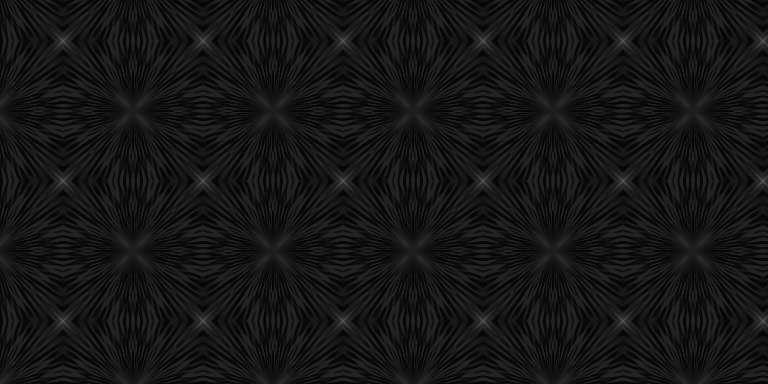
Write a Shadertoy shader that draws this pattern.

```glsl
// Layout, in canvas heights
const float PERIOD = 0.3646;
const vec2 STAR_ORIGIN = vec2(0.164);

// Streaks fanning out of the dark nodes
const float STREAKS_PER_OCTANT = 9.5;
const float DASH_FREQUENCY = 17.0;
const vec2 GRAIN_SCALE = vec2(25.0, 6.0);
const vec2 STREAK_EDGES = vec2(0.31, 0.70);

// Tones
const float INK = 0.027;
const float CHARCOAL = 0.138;
const float NODE_BASE = 0.032;
const float NODE_GLOW = 0.085;
const float ARM_GLOW = 0.10;
const float STAR_GLOW = 0.33;

const float PI = 3.14159;

float hash(vec2 p) {
    return fract(sin(dot(p, vec2(127.1, 311.7))) * 43758.5453);
}

float valueNoise(vec2 p) {
    vec2 i = floor(p);
    vec2 f = fract(p);
    f = f * f * (3.0 - 2.0 * f);
    float low = mix(hash(i), hash(i + vec2(1, 0)), f.x);
    float high = mix(hash(i + vec2(0, 1)), hash(i + vec2(1, 1)), f.x);
    return mix(low, high, f.y);
}

// Mirrors the plane into one triangle: star (0,0), lens (1,0), node (1,1)
vec2 foldToOctant(vec2 p) {
    vec2 q = abs(fract((p - STAR_ORIGIN) / PERIOD + 0.5) - 0.5) * 2.0;
    return q.x < q.y ? q.yx : q;
}

// Staggered dashes along rays; fan is 0 on the axis and 1 on the diagonal
float streaks(float fan, float radius) {
    float warp = valueNoise(vec2(fan * 4.0, radius * 4.0) + 31.0) - 0.5;
    float across = cos(2.0 * PI * STREAKS_PER_OCTANT * fan + 1.5 * warp);
    float along = cos(DASH_FREQUENCY * (radius - 1.0) + 2.5 * warp);
    float lattice = across * mix(along, 1.0, 0.15 + 0.5 * fan);
    float grain = valueNoise(vec2(fan, radius) * GRAIN_SCALE) - 0.5;
    return smoothstep(STREAK_EDGES.x, STREAK_EDGES.y,
                      0.5 + 0.32 * lattice + 0.5 * grain);
}

// Grey core with four concave arms on the diagonals
float nodeGlow(float fan, float radius) {
    float core = NODE_GLOW * exp(-pow(radius / 0.2, 2.0));
    float arm = fan * fan * exp(-pow((radius - 0.2) / 0.17, 2.0));
    return core + ARM_GLOW * arm * smoothstep(0.0, 0.15, radius);
}

// Thin bright diagonal cross
float starGlow(vec2 q) {
    float along = (q.x + q.y) * 0.7071;
    float across = (q.x - q.y) * 0.7071;
    return STAR_GLOW * exp(-along / 0.22 - across / 0.04);
}

void mainImage(out vec4 fragColor, in vec2 fragCoord) {
    vec2 q = foldToOctant(fragCoord / iResolution.y);

    // Polar coordinates around the dark node
    vec2 fromNode = 1.0 - q;
    float radius = length(fromNode);
    float fan = atan(fromNode.x, fromNode.y + 1e-5) * 4.0 / PI;

    float tone = mix(INK, CHARCOAL, streaks(fan, radius));

    // Dark halos beside the node arms and around the star
    float halo = exp(-pow((radius - 0.35) / 0.13, 2.0)) * (1.0 - 0.5 * fan);
    float starHalo = exp(-pow((length(q) - 0.22) / 0.17, 2.0));
    tone *= (1.0 - 0.4 * halo) * (1.0 - 0.4 * starHalo);

    // Streaks dissolve before they converge
    tone = mix(NODE_BASE, tone, smoothstep(0.18, 0.4, radius));
    tone += nodeGlow(fan, radius) + starGlow(q);

    fragColor = vec4(vec3(tone), 1.0);
}
```
